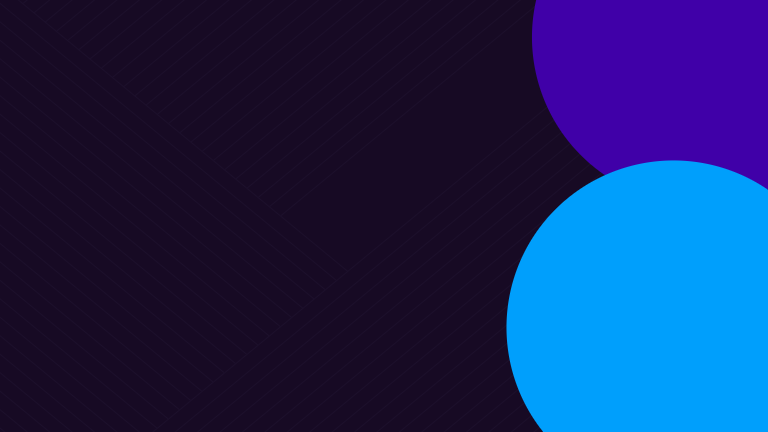
Write a Shadertoy shader that draws this background.

```glsl
#define NIGHT vec3(0.09, 0.04, 0.14)
#define STRIPE vec3(0.112, 0.062, 0.172)
#define VIOLET vec3(0.25, 0.0, 0.66)
#define AZURE vec3(0.0, 0.625, 0.99)
#define VIOLET_CENTER vec2(1.618, 0.914)
#define AZURE_CENTER vec2(1.559, 0.242)
#define DISC_RADIUS 0.3866
#define STRIPE_DIR vec2(0.636, 0.772)
#define SPACING 0.033
#define HALF_WIDTH 0.0011
#define BAND_EDGES vec2(0.799, 0.997)
#define FOLD -0.027

// Antialiased coverage of a signed distance, negative inside
float coverage(float dist, float pixel) {
    return clamp(0.5 - dist / pixel, 0.0, 1.0);
}

// Repeated thin lines, one of them lying at the given origin
float stripes(float across, float origin, float pixel) {
    float cell = mod(across - origin + 0.5 * SPACING, SPACING) - 0.5 * SPACING;
    return coverage(abs(cell) - HALF_WIDTH, pixel);
}

// Two families of diagonal lines meeting along a fold, with an empty band
float stripePattern(vec2 p, float pixel) {
    vec2 q = vec2(p.x, 1.0 - p.y) * STRIPE_DIR;
    float rising = q.x + q.y;
    float falling = q.y - q.x;
    float margin = 0.5 * SPACING;

    float upperLeft = coverage(max(rising - BAND_EDGES.x - margin, falling - FOLD), pixel);
    float lowerRight = coverage(BAND_EDGES.y - margin - rising, pixel);
    float lowerLeft = coverage(max(rising - BAND_EDGES.y, FOLD - margin - falling), pixel);

    float risingLines = stripes(rising, BAND_EDGES.y, pixel) * max(upperLeft, lowerRight);
    float fallingLines = stripes(falling, FOLD, pixel) * lowerLeft;
    return max(risingLines, fallingLines);
}

void mainImage(out vec4 fragColor, in vec2 fragCoord) {
    vec2 p = fragCoord / iResolution.y;
    float pixel = 1.0 / iResolution.y;

    // Dark ground with faint stripes
    vec3 color = mix(NIGHT, STRIPE, stripePattern(p, pixel));

    // Overlapping flat discs
    color = mix(color, VIOLET, coverage(distance(p, VIOLET_CENTER) - DISC_RADIUS, pixel));
    color = mix(color, AZURE, coverage(distance(p, AZURE_CENTER) - DISC_RADIUS, pixel));

    fragColor = vec4(color, 1.0);
}
```
